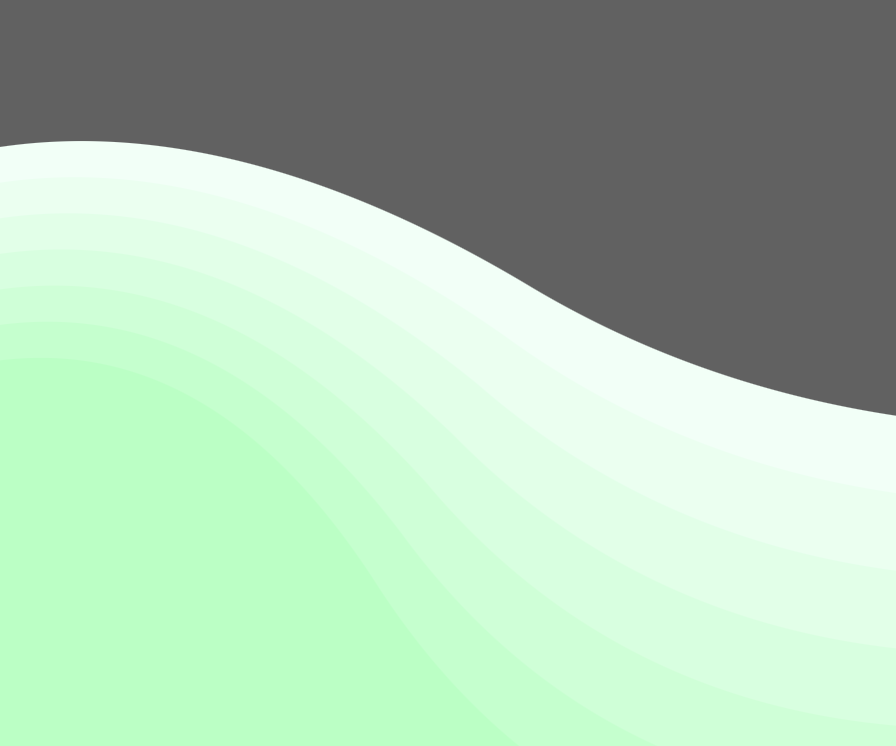
This background is drawn by a Shadertoy shader. Its source:

```glsl
// Layered pale green hills: seven nested S-shaped waves under a flat grey sky.

const int LAYERS = 7;
const vec3 SKY = vec3(0.38);
const vec3 PALE_MINT = vec3(0.95, 1.0, 0.97);
const vec3 FRESH_GREEN = vec3(0.733, 1.0, 0.772);

// Solves linear * t + quad * t * t = offset for the root nearest zero.
float curveParam(float offset, float linear, float quad) {
    float root = sqrt(max(linear * linear + 4.0 * quad * offset, 0.0));
    return 2.0 * offset / (linear + root);
}

// Height of a wave: a parabolic crest joined at the bend to a flattening slope.
// skew holds the quadratic x terms of the crest and of the slope.
float waveHeight(float x, vec2 crest, vec2 bend, vec2 skew, float run, float drop) {
    if (x < bend.x) {
        float t = curveParam(x - crest.x, bend.x - crest.x - skew.x, skew.x);
        return mix(crest.y, bend.y, t * t);
    }
    float t = min(curveParam(x - bend.x, run, skew.y), 1.0);
    return bend.y - drop * t * (2.0 - t);
}

// Blends the outermost wave (depth 0) into the innermost one (depth 1).
float layerHeight(float x, float depth) {
    vec2 crest = mix(vec2(0.0911, 0.8109), vec2(0.0456, 0.5203), depth);
    vec2 bend = mix(vec2(0.5924, 0.6156), vec2(0.4193, 0.2188), depth);
    vec2 skew = mix(vec2(0.0404, 0.0781), vec2(-0.0495, 0.1823), depth);
    float run = mix(0.5326, 0.4245, depth);
    float drop = mix(0.1906, 0.3969, depth);
    return waveHeight(x, crest, bend, skew, run, drop);
}

// Smooth coverage of the area below an edge, about one pixel wide.
float coverBelow(float distanceAbove) {
    float blur = max(fwidth(distanceAbove), 1e-5);
    return clamp(0.5 - distanceAbove / blur, 0.0, 1.0);
}

void mainImage(out vec4 fragColor, in vec2 fragCoord) {
    vec2 uv = fragCoord / iResolution.xy;
    vec3 color = SKY;

    // Paint from the outer wave inwards, deepening the green.
    for (int i = 0; i < LAYERS; i++) {
        float depth = float(i) / float(LAYERS - 1);
        vec3 layerColor = mix(PALE_MINT, FRESH_GREEN, pow(depth, 1.1));
        color = mix(color, layerColor, coverBelow(uv.y - layerHeight(uv.x, depth)));
    }

    fragColor = vec4(color, 1.0);
}
```
